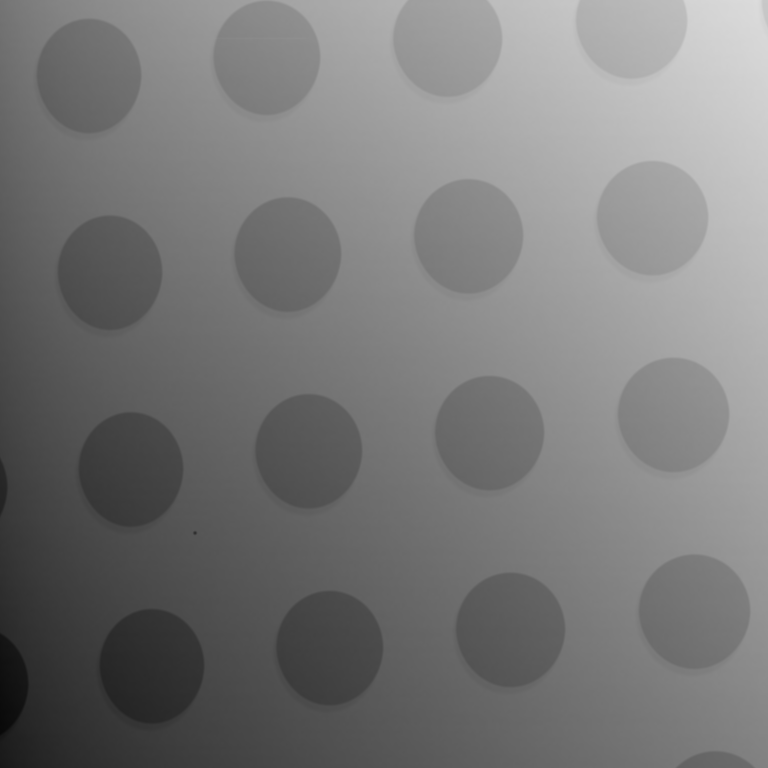
Reproduce this texture map procedurally as a WebGL 1 fragment shader.

```glsl
precision highp float;
// Dark round dots on a slightly tilted grid over a diagonal grey ramp.
// Each dot is a soft-edged ellipse above a fainter one shifted down and left,
// which leaves a thin rim; fine grain and a speck add wear.

uniform vec2 u_resolution;

float hash(vec2 p) {
  return fract(sin(dot(p, vec2(12.9898, 78.233))) * 43758.5453);
}

// Smooth value noise
float noise(vec2 p) {
  vec2 cell = floor(p);
  vec2 f = fract(p);
  f = f * f * (3.0 - 2.0 * f);
  return mix(mix(hash(cell), hash(cell + vec2(1.0, 0.0)), f.x),
             mix(hash(cell + vec2(0.0, 1.0)), hash(cell + 1.0), f.x), f.y);
}

// Coverage of an ellipse with an edge of the given softness
float ellipse(vec2 p, vec2 radius, float softness) {
  float d = (length(p / radius) - 1.0) * min(radius.x, radius.y);
  return 1.0 - smoothstep(-softness, softness, d);
}

// Grid position of a dot; columns spread slightly to the right
vec2 dotCenter(float col, float row) {
  return vec2(0.116 + 0.2295 * col + 0.0020 * col * col + 0.0273 * row,
              0.901 + 0.0237 * col - 0.2562 * row);
}

// Diagonal ramp, darker at the left edge and a little in the middle
float ramp(vec2 uv) {
  float bow = 16.0 * uv.x * uv.y * (1.0 - uv.x) * (1.0 - uv.y);
  return 0.155 + 0.35 * uv.x + 0.36 * uv.y
       - 0.025 * bow - 0.06 * exp(-12.0 * uv.x);
}

void main() {
  vec2 uv = gl_FragCoord.xy / u_resolution;
  float pixel = 1.0 / min(u_resolution.x, u_resolution.y);
  float edge = max(pixel, 0.0022);

  // Dots and their rims
  float disc = 0.0;
  float rim = 0.0;
  for (int j = 0; j < 5; j++) {
    for (int i = -1; i < 5; i++) {
      float col = float(i);
      float row = float(j);
      vec2 p = uv - dotCenter(col, row);
      // The lower half narrows a little, like an egg
      p.x *= 1.0 + 0.5 * max(-p.y, 0.0);
      vec2 radius = vec2(0.0680 + 0.0015 * col, 0.0745);
      disc = max(disc, ellipse(p, radius, edge));
      rim = max(rim, ellipse(p + vec2(0.0030, 0.0060),
                             radius + vec2(0.001, 0.003), edge * 1.5));
    }
  }
  float shade = ramp(uv) - mix(0.022 * rim, 0.080, disc);

  // Fine grain and faint horizontal streaks
  shade += 0.005 * (noise(uv * 190.0) - 0.5);
  shade += 0.003 * (noise(uv * vec2(4.0, 150.0)) - 0.5);

  // Small dark speck and a pale hairline across one dot
  shade -= 0.18 * ellipse(uv - vec2(0.254, 0.306), vec2(0.0018), edge);
  float hairline = 1.0 - smoothstep(0.0, edge, abs(uv.y - 0.950));
  shade += 0.012 * hairline * smoothstep(0.27, 0.29, uv.x)
         * (1.0 - smoothstep(0.39, 0.41, uv.x));

  gl_FragColor = vec4(vec3(clamp(shade, 0.0, 1.0)), 1.0);
}
```
